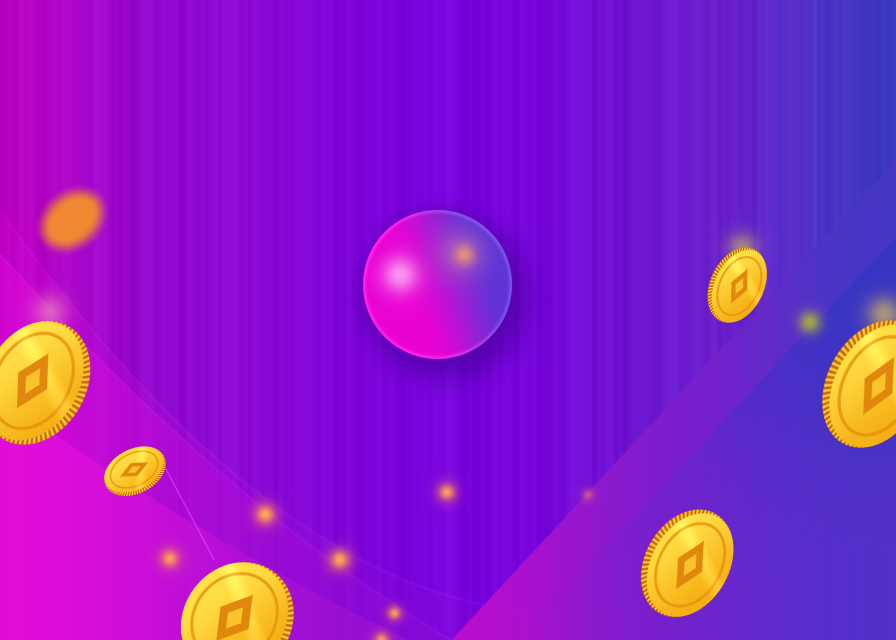
Write a Shadertoy shader that draws this background.

```glsl
float hash(float n) { return fract(sin(n * 91.7) * 437.58); }

float noise(float x) {
    float i = floor(x), f = fract(x);
    return mix(hash(i), hash(i + 1.0), f * f * (3.0 - 2.0 * f));
}

float cover(float d, float soft) { return 1.0 - smoothstep(-soft, soft, d); }

float ellipse(vec2 p, vec2 r) {
    float k = length(p / r);
    return k * (k - 1.0) / max(length(p / (r * r)), 0.001);
}

float glow(vec2 p, vec2 centre, float radius) {
    vec2 d = (p - centre) / radius;
    return exp(-2.2 * dot(d, d));
}

float segment(vec2 p, vec2 a, vec2 b) {
    vec2 ab = b - a;
    return length(p - a - ab * clamp(dot(p - a, ab) / dot(ab, ab), 0.0, 1.0));
}

// Curved veils on the left, straight panels on the right
vec3 backdrop(vec2 p, float soft) {
    vec3 col = mix(vec3(0.73, 0.01, 0.77), vec3(0.57, 0.04, 0.81), smoothstep(0.0, 150.0, p.x));
    col = mix(col, vec3(0.47, 0.01, 0.86), smoothstep(110.0, 390.0, p.x));
    col = mix(col, vec3(0.42, 0.11, 0.80), smoothstep(420.0, 610.0, p.x));
    col = mix(col, vec3(0.25, 0.23, 0.76), smoothstep(590.0, 769.0, p.x));
    col += 0.035 * (noise(p.x * 0.09) + noise(p.x * 0.27) - 1.0);

    float x = p.x, x2 = x * x;
    vec3 veil = mix(vec3(0.88, 0.04, 0.86), vec3(0.55, 0.05, 0.82), smoothstep(0.0, 370.0, x));
    float outer = 180.0 + 1.42 * x - 0.00145 * x2 - p.y;
    float middle = 218.0 + 1.12 * x - 0.00068 * x2 - p.y;
    float inner = 340.0 + 0.72 * x - 0.00035 * x2 - p.y;
    col = mix(col, veil, 0.22 * cover(outer, soft));
    col = mix(col, veil, 0.48 * cover(middle, soft));
    col = mix(col, veil + vec3(0.03, 0.02, 0.0), 0.7 * cover(inner, soft));
    col += 0.05 * (cover(abs(middle) - 0.5, 2.0) + cover(abs(outer) - 0.5, 2.0));

    float edge = (550.0 - p.y - 1.08 * (x - 388.0)) * 0.68;
    float fold = (205.0 - p.y - 1.06 * (x - 769.0)) * 0.68;
    vec3 panel = mix(vec3(0.74, 0.06, 0.80), vec3(0.48, 0.12, 0.80), smoothstep(390.0, 600.0, x));
    panel = mix(panel, vec3(0.28, 0.21, 0.77), smoothstep(580.0, 740.0, x));
    col = mix(col, panel, 0.9 * cover(edge, soft));
    vec3 blue = mix(vec3(0.16, 0.20, 0.75), vec3(0.36, 0.17, 0.80), smoothstep(220.0, 480.0, p.y));
    return mix(col, blue, 0.55 * cover(fold, soft) * smoothstep(430.0, 720.0, x));
}

// Glossy ball with a soft shadow
vec3 ball(vec3 col, vec2 p, float soft) {
    vec2 q = (p - vec2(376.0, 244.5)) / 64.0;
    float shadow = 1.0 - smoothstep(0.75, 1.45, length(q - vec2(0.12, 0.16)));
    col = mix(col, vec3(0.27, 0.0, 0.60), 0.65 * shadow);
    vec3 skin = mix(vec3(0.91, 0.01, 0.83), vec3(0.37, 0.20, 0.84),
                    smoothstep(-0.45, 0.85, q.x - 0.35 * q.y));
    skin = mix(skin, vec3(1.0, 0.68, 0.96), 0.85 * glow(q, vec2(-0.50, -0.13), 0.36));
    skin = mix(skin, vec3(0.70, 0.42, 0.72), 0.65 * glow(q, vec2(0.30, -0.42), 0.50));
    skin = mix(skin, vec3(0.95, 0.62, 0.42), 0.8 * glow(q, vec2(0.36, -0.40), 0.20));
    skin += vec3(0.10, 0.14, 0.08) * smoothstep(0.93, 1.0, length(q));
    return mix(col, skin, cover((length(q) - 1.0) * 64.0, soft));
}

// Tilted coin: ridged rim, raised border, plain lozenge emblem
vec3 coin(vec3 col, vec2 p, vec2 centre, vec2 r, float tilt, float soft) {
    vec2 d = p - centre;
    float c = cos(tilt), s = sin(tilt);
    vec2 q = vec2(c * d.x - s * d.y, s * d.x + c * d.y);
    float side = centre.x < 300.0 ? 1.0 : -1.0;
    float depth = r.x * 0.06;
    vec2 face = q + vec2(0.0, side * depth);
    vec2 faceR = r - vec2(depth * 0.5, depth);

    float ridges = 0.5 + 0.5 * sin(atan(q.y / r.y, q.x / r.x) * 70.0);
    vec3 rim = mix(vec3(0.76, 0.40, 0.03), vec3(1.0, 0.80, 0.18), ridges);
    col = mix(col, rim, cover(ellipse(q, r), soft));

    float light = dot(d, vec2(-0.6, -0.8)) / r.x;
    vec3 gold = mix(vec3(0.96, 0.68, 0.07), vec3(1.0, 0.88, 0.28), smoothstep(-0.9, 0.8, light));
    float faceD = ellipse(face, faceR);
    col = mix(col, gold, cover(faceD, soft));
    float groove = abs(ellipse(face, faceR * 0.80)) - r.x * 0.025;
    col = mix(col, vec3(0.89, 0.57, 0.05), 0.8 * cover(groove, soft));
    float sheen = cover(abs(face.x + face.y * 0.6 - r.x * 0.25) - r.x * 0.13, r.x * 0.12);
    col += vec3(0.06, 0.09, 0.10) * sheen * cover(faceD, soft);

    vec2 e = abs(face / faceR);
    float emblem = (e.x / 0.50 + e.y / 0.36 - 1.0) * r.y * 0.28;
    col = mix(col, vec3(0.88, 0.53, 0.05), cover(emblem, soft));
    return mix(col, vec3(0.98, 0.76, 0.17), cover(emblem + r.y * 0.15, soft));
}

void mainImage(out vec4 fragColor, in vec2 fragCoord) {
    // Design grid: 550 units tall, y downwards
    float unit = 550.0 / iResolution.y;
    vec2 p = vec2(fragCoord.x, iResolution.y - fragCoord.y) * unit;
    float soft = unit * 0.8;

    vec3 col = ball(backdrop(p, soft), p, soft);
    col += 0.16 * cover(segment(p, vec2(142, 402), vec2(184, 481)) - 0.5, soft);

    // Warm sparks: position, radius, strength
    vec4 sparks[7] = vec4[7](vec4(228, 442, 16, 1.0), vec4(146, 480, 15, 0.9),
        vec4(292, 481, 16, 1.0), vec4(384, 423, 14, 0.9), vec4(339, 527, 11, 0.85),
        vec4(328, 550, 12, 0.85), vec4(505, 425, 10, 0.35));
    for (int i = 0; i < 7; i++) {
        vec4 k = sparks[i];
        col = mix(col, vec3(0.92, 0.42, 0.44), 0.8 * k.w * glow(p, k.xy, k.z));
        col = mix(col, vec3(1.0, 0.70, 0.30), 0.9 * k.w * glow(p, k.xy, k.z * 0.55));
    }
    col = mix(col, vec3(0.68, 0.70, 0.22), 0.9 * glow(p, vec2(696, 277), 14.0));
    col = mix(col, vec3(0.90, 0.50, 0.75), 0.7 * glow(p, vec2(43, 268), 22.0));
    col = mix(col, vec3(0.75, 0.68, 0.40), 0.7 * glow(p, vec2(638, 213), 19.0));
    col = mix(col, vec3(0.85, 0.75, 0.35), 0.7 * glow(p, vec2(760, 270), 22.0));

    // Out-of-focus coin
    vec2 b = mat2(0.77, 0.64, -0.64, 0.77) * (p - vec2(62, 189));
    col = mix(col, vec3(0.95, 0.56, 0.16), 0.95 * cover(ellipse(b, vec2(28, 21)), 8.0));

    // Sharp coins: position and radii
    vec4 coins[6] = vec4[6](vec4(31, 329, 56, 43), vec4(116, 405, 28, 19),
        vec4(204, 533, 52, 46), vec4(633.5, 245, 34, 23), vec4(590.5, 484, 49, 36),
        vec4(752, 330, 58, 41));
    float tilts[6] = float[6](1.05, 0.47, 0.9, 1.13, 1.05, 1.08);
    for (int i = 0; i < 6; i++) {
        col = coin(col, p, coins[i].xy, coins[i].zw, tilts[i], soft);
    }
    fragColor = vec4(clamp(col, 0.0, 1.0), 1.0);
}
```
